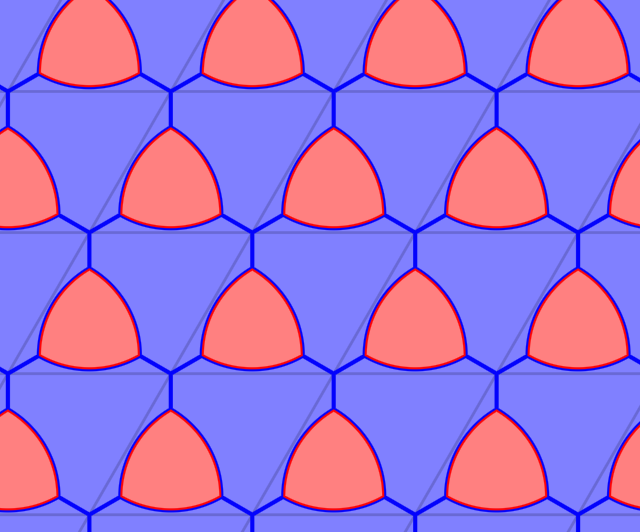
A Shadertoy shader for this pattern:

```glsl
// Lengths below SIDE are in units of the lattice side
const float SIDE = 0.3062;                  // lattice side, in canvas heights
const vec2 ORIGIN = vec2(0.168, 0.0325);    // one lattice vertex, in canvas heights
const float CORNER_RADIUS = 0.358;          // centre to corner of the rounded triangle
const float INK_HALF_WIDTH = 0.0127;
const float GRID_HALF_WIDTH = 0.0085;

const vec3 GROUND = vec3(0.5, 0.5, 1.0);
const vec3 GRID = vec3(0.41, 0.41, 0.83);
const vec3 OUTER_INK = vec3(0.01, 0.01, 0.99);
const vec3 INNER_INK = vec3(0.99, 0.02, 0.03);
const vec3 FILL = vec3(1.0, 0.5, 0.5);

const float SQRT3 = sqrt(3.0);

// Offset from the nearest point of a unit triangular lattice
vec2 nearestCentre(vec2 p) {
    vec2 period = vec2(1.0, SQRT3);
    vec2 a = mod(p, period) - 0.5 * period;
    vec2 b = mod(p - 0.5 * period, period) - 0.5 * period;
    return dot(a, a) < dot(b, b) ? a : b;
}

// Fold three-way symmetry into the 60 degrees right of the upper corner
vec2 foldThreeWays(vec2 p) {
    vec2 mirror = vec2(0.5, -0.5 * SQRT3);
    p.x = abs(p.x);
    p -= 2.0 * max(dot(p, mirror), 0.0) * mirror;
    return vec2(abs(p.x), p.y);
}

// Distance to a Reuleaux triangle, for a folded point
float reuleaux(vec2 p, float radius) {
    vec2 arcCentre = -0.5 * radius * vec2(SQRT3, 1.0);
    return length(p - arcCentre) - SQRT3 * radius;
}

// Distance to the horizontal and the rising lattice lines
float latticeLines(vec2 p) {
    vec2 cell = vec2(p.x - p.y / SQRT3, 2.0 * p.y / SQRT3);
    vec2 toLine = abs(fract(cell + 0.5) - 0.5) * 0.5 * SQRT3;
    return min(toLine.x, toLine.y);
}

float coverage(float dist, float pixel) {
    return clamp(0.5 - dist / pixel, 0.0, 1.0);
}

void mainImage(out vec4 fragColor, in vec2 fragCoord) {
    vec2 p = (fragCoord / iResolution.y - ORIGIN) / SIDE;
    float pixel = 1.2 / (iResolution.y * SIDE);

    vec2 q = foldThreeWays(nearestCentre(p - vec2(0.5, 0.5 / SQRT3)));
    float shape = reuleaux(q, CORNER_RADIUS);
    float spoke = q.y > 0.0 ? q.x : length(q);

    // Ground and faint lattice
    vec3 color = mix(GROUND, GRID, coverage(latticeLines(p) - GRID_HALF_WIDTH, pixel));

    // Spokes and outer outline
    float ink = min(shape, spoke) - INK_HALF_WIDTH;
    color = mix(color, OUTER_INK, coverage(ink, pixel));

    // Inner outline and fill
    vec3 inside = mix(INNER_INK, FILL, coverage(shape + INK_HALF_WIDTH, pixel));
    color = mix(color, inside, coverage(shape, pixel));

    fragColor = vec4(color, 1.0);
}
```
